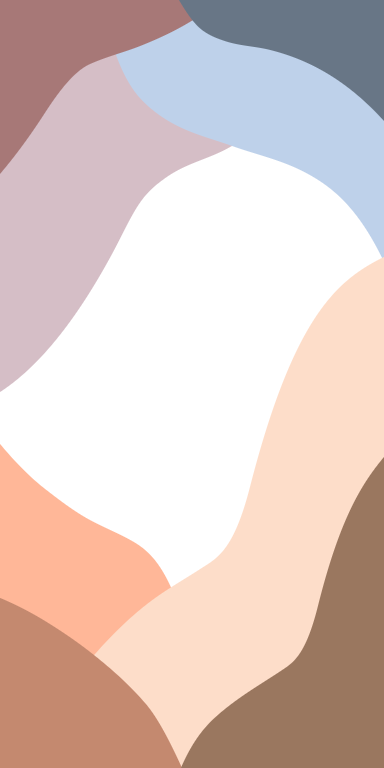
A Shadertoy shader for this background:

```glsl
// Flat abstract waves: eight paper-like layers frame an empty white centre.
// Each layer is bounded by a smooth curve of cubic Hermite spans, and is
// filled above or below it with an edge softened over about one pixel.

// Colours
const vec3 WHITE      = vec3(1.000, 1.000, 1.000);
const vec3 PINK       = vec3(0.835, 0.745, 0.776);
const vec3 SKY        = vec3(0.745, 0.820, 0.918);
const vec3 MAUVE      = vec3(0.655, 0.471, 0.467);
const vec3 SLATE      = vec3(0.408, 0.463, 0.525);
const vec3 ORANGE     = vec3(1.000, 0.718, 0.596);
const vec3 PEACH      = vec3(0.992, 0.867, 0.788);
const vec3 TERRACOTTA = vec3(0.769, 0.537, 0.435);
const vec3 BROWN      = vec3(0.604, 0.467, 0.373);

// Side of a curve that is filled
const float ABOVE = 1.0;
const float BELOW = -1.0;

// Curve knots: x, height, slope, in units of the canvas width
const int KNOTS = 5;
const vec3 PINK_EDGE[KNOTS] = vec3[KNOTS](
    vec3(0.0, 0.979, 0.65), vec3(0.292, 1.339, 1.85), vec3(0.359, 1.464, 1.55),
    vec3(0.430, 1.536, 0.72), vec3(0.604, 1.620, 0.60));
const vec3 SKY_EDGE[KNOTS] = vec3[KNOTS](
    vec3(0.302, 1.857, -2.7), vec3(0.391, 1.719, -0.85), vec3(0.604, 1.620, -0.36),
    vec3(0.802, 1.547, -0.55), vec3(1.0, 1.318, -2.1));
const vec3 MAUVE_EDGE[KNOTS] = vec3[KNOTS](
    vec3(0.0, 1.547, 1.17), vec3(0.117, 1.706, 1.55), vec3(0.234, 1.833, 0.45),
    vec3(0.367, 1.881, 0.40), vec3(0.503, 1.948, 0.62));
const vec3 SLATE_EDGE[KNOTS] = vec3[KNOTS](
    vec3(0.466, 2.0, -1.7), vec3(0.526, 1.922, -0.75), vec3(0.586, 1.893, -0.33),
    vec3(0.703, 1.870, -0.25), vec3(1.0, 1.685, -1.1));
const vec3 ORANGE_EDGE[KNOTS] = vec3[KNOTS](
    vec3(0.0, 0.844, -1.2), vec3(0.117, 0.727, -0.78), vec3(0.234, 0.646, -0.54),
    vec3(0.339, 0.594, -0.55), vec3(0.445, 0.471, -2.2));
const vec3 PEACH_EDGE[KNOTS] = vec3[KNOTS](
    vec3(0.245, 0.294, 1.15), vec3(0.383, 0.427, 0.78), vec3(0.521, 0.518, 0.65),
    vec3(0.651, 0.732, 3.9), vec3(1.0, 1.331, 0.5));
const vec3 TERRACOTTA_EDGE[KNOTS] = vec3[KNOTS](
    vec3(0.0, 0.443, -0.42), vec3(0.122, 0.380, -0.62), vec3(0.245, 0.294, -0.8),
    vec3(0.378, 0.169, -1.15), vec3(0.474, 0.0, -2.2));
const vec3 BROWN_EDGE[KNOTS] = vec3[KNOTS](
    vec3(0.471, 0.0, 2.3), vec3(0.573, 0.143, 0.85), vec3(0.742, 0.260, 0.68),
    vec3(0.828, 0.422, 4.0), vec3(1.0, 0.810, 1.2));

// Height and slope of one Hermite span, extended by straight lines
vec2 hermiteSpan(float x, vec3 a, vec3 b) {
    float width = b.x - a.x;
    float t = clamp((x - a.x) / width, 0.0, 1.0);
    float chord = (b.y - a.y) / width;
    float quadratic = 3.0 * chord - 2.0 * a.z - b.z;
    float cubic = a.z + b.z - 2.0 * chord;
    float height = a.y + width * t * (a.z + t * (quadratic + t * cubic));
    float slope = a.z + t * (2.0 * quadratic + 3.0 * t * cubic);
    return vec2(height + slope * (x - a.x - width * t), slope);
}

// Approximate signed distance to a curve, positive above it
float curveDistance(vec2 p, vec3 knots[KNOTS]) {
    vec2 curve = hermiteSpan(p.x, knots[0], knots[1]);
    for (int i = 1; i < KNOTS - 1; i++) {
        if (p.x > knots[i].x) curve = hermiteSpan(p.x, knots[i], knots[i + 1]);
    }
    return (p.y - curve.x) / sqrt(1.0 + curve.y * curve.y);
}

// Paint one layer over the colours beneath it
void paint(inout vec3 color, vec3 layer, vec2 p, vec3 knots[KNOTS], float side) {
    float pixels = side * curveDistance(p, knots) * iResolution.x;
    color = mix(color, layer, clamp(pixels + 0.5, 0.0, 1.0));
}

void mainImage(out vec4 fragColor, in vec2 fragCoord) {
    vec2 p = fragCoord / iResolution.xy * vec2(1.0, 2.0);
    vec3 color = WHITE;

    // Upper layers, back to front
    paint(color, PINK, p, PINK_EDGE, ABOVE);
    paint(color, SKY, p, SKY_EDGE, ABOVE);
    paint(color, MAUVE, p, MAUVE_EDGE, ABOVE);
    paint(color, SLATE, p, SLATE_EDGE, ABOVE);

    // Lower layers, back to front
    paint(color, ORANGE, p, ORANGE_EDGE, BELOW);
    paint(color, PEACH, p, PEACH_EDGE, BELOW);
    paint(color, TERRACOTTA, p, TERRACOTTA_EDGE, BELOW);
    paint(color, BROWN, p, BROWN_EDGE, BELOW);

    fragColor = vec4(color, 1.0);
}
```
